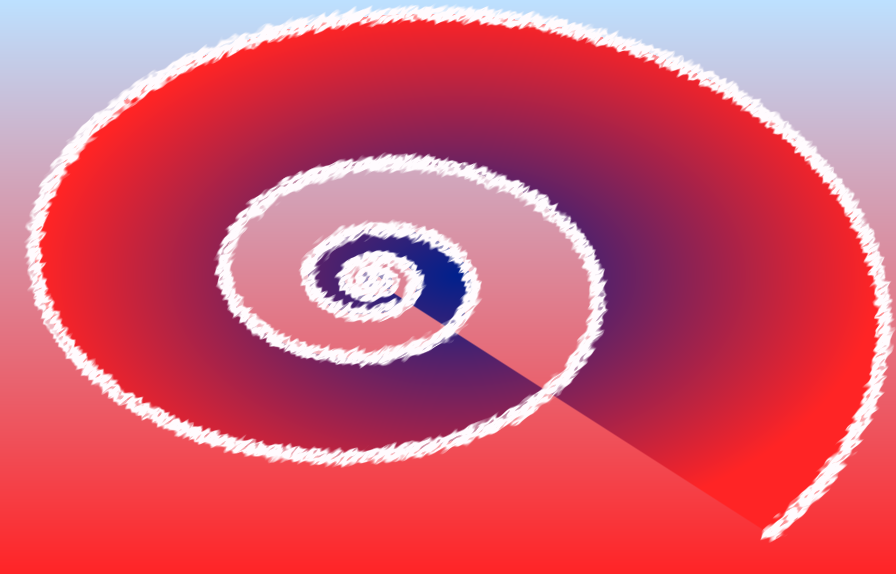
Give the GLSL for this background, as a Shadertoy shader.

```glsl
// Chalk-edged shell spiral with a blue-to-red fill over a sky-to-red gradient.
const float TAU = 6.2831853;
const float GROWTH = 0.1305;      // radius growth per radian
const float END_RADIUS = 0.626;   // where the outer turn stops

vec2 gradientAt(vec2 cell) {
    vec3 h = fract(cell.xyx * vec3(0.1031, 0.1030, 0.0973));
    h += dot(h, h.yzx + 33.33);
    float angle = TAU * fract((h.x + h.y) * h.z);
    return vec2(cos(angle), sin(angle));
}

float gradientNoise(vec2 p) {
    vec2 i = floor(p), f = fract(p);
    vec2 u = f * f * f * (f * (f * 6.0 - 15.0) + 10.0);
    vec2 e = vec2(0.0, 1.0);
    float low = mix(dot(gradientAt(i), f), dot(gradientAt(i + e.yx), f - e.yx), u.x);
    float high = mix(dot(gradientAt(i + e), f - e), dot(gradientAt(i + 1.0), f - 1.0), u.x);
    return mix(low, high, u.y);
}

// Every second band between turns is filled, starting with the outermost
float bandFill(float band) {
    return step(0.0, band) * (1.0 - mod(band, 2.0));
}

void mainImage(out vec4 fragColor, in vec2 fragCoord) {
    vec2 uv = fragCoord / iResolution.xy;
    vec2 aspect = vec2(iResolution.x / iResolution.y, 1.0);
    float pixel = 1.0 / iResolution.y;

    // Logarithmic spiral, stretched with the canvas; angle starts at the diagonal seam
    vec2 q = uv - vec2(0.4167, 0.512);
    float radius = max(length(q), 1e-4);
    float angle = mod(atan(q.y, q.x) + TAU / 8.0, TAU);
    float turns = (log(END_RADIUS / radius) - GROWTH * angle) / (TAU * GROWTH);

    // Fill, flipping parity across the straight seam
    float above = step(0.0, q.x + q.y);
    float seam = (q.x + q.y) / length(1.0 / aspect);
    float side = q.x > q.y ? smoothstep(-pixel, pixel, seam) : above;
    float band = floor(turns) + 1.0 - above;
    float fill = mix(bandFill(band - 1.0), bandFill(band), side);

    // Background and radial shell colours
    vec3 color = mix(vec3(1.0, 0.14, 0.15), vec3(0.74, 0.88, 1.0), uv.y);
    float glow = length((uv - vec2(0.511, 0.52)) / vec2(0.468, 0.456));
    vec3 shell = mix(vec3(0.0, 0.125, 0.55), vec3(1.0, 0.14, 0.145), min(glow, 1.0));
    color = mix(color, shell, fill);

    // Distance to the nearest turn, with a rounded outer end
    vec2 slope = (q + GROWTH * vec2(-q.y, q.x)) / (radius * radius * aspect);
    float nearest = max(round(turns), 0.0);
    float dist = abs(turns - nearest) * TAU * GROWTH / length(slope);
    vec2 tip = END_RADIUS * vec2(0.7071, -0.7071);
    dist = min(dist, length((q - tip) * aspect));

    // Slanted chalk hairs roughen the stroke and fleck its inside
    vec2 p = uv * aspect;
    vec2 hair = vec2(dot(p, vec2(0.78, 0.63)), dot(p, vec2(-0.63, 0.78)));
    float rough = gradientNoise(hair * vec2(42.0, 125.0));
    float fleck = gradientNoise(hair * vec2(60.0, 170.0) + 37.0);
    float edge = 0.0135 + 0.011 * rough + 0.003 * fleck;
    float chalk = 1.0 - smoothstep(edge - 0.003 - pixel, edge + 0.001 + pixel, dist);
    chalk *= 1.0 - 0.5 * smoothstep(0.1, 0.5, fleck);
    color = mix(color, vec3(1.0, 0.985, 0.995), chalk);

    fragColor = vec4(color, 1.0);
}
```
